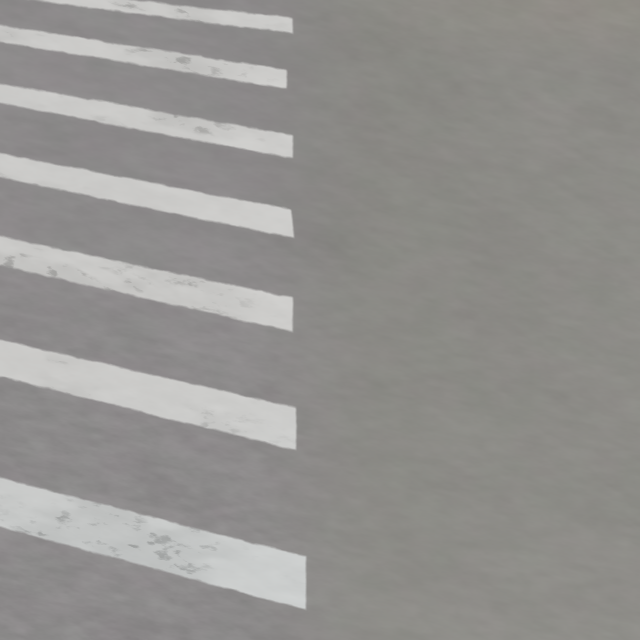
This texture is drawn by a WebGL 1 fragment shader. Its source:

```glsl
precision highp float;
// Worn white crossing bars on grey asphalt, seen at a slant.
// Bar edges follow a polynomial of the bar index that mimics perspective;
// stretched value noise gives the road its grain and the paint its wear.

uniform vec2 u_resolution;

const vec3 ASPHALT_LEFT = vec3(0.548, 0.539, 0.540);
const vec3 ASPHALT_RIGHT = vec3(0.549, 0.545, 0.527);
const vec3 PAINT = vec3(0.795, 0.793, 0.785);

float hash(vec2 p) {
  vec3 q = fract(vec3(p.xyx) * 0.1031);
  q += dot(q, q.yzx + 33.33);
  return fract((q.x + q.y) * q.z);
}

float valueNoise(vec2 p) {
  vec2 cell = floor(p);
  vec2 f = fract(p);
  f = f * f * (3.0 - 2.0 * f);
  float low = mix(hash(cell), hash(cell + vec2(1.0, 0.0)), f.x);
  float high = mix(hash(cell + vec2(0.0, 1.0)), hash(cell + 1.0), f.x);
  return mix(low, high, f.y);
}

// Layered noise centred on zero
float fbm(vec2 p) {
  float sum = 0.0;
  float amplitude = 0.5;
  for (int i = 0; i < 4; i++) {
    sum += amplitude * (valueNoise(p) - 0.5);
    p = p * 2.03 + 17.3;
    amplitude *= 0.5;
  }
  return sum;
}

// Edge depths below the canvas top: left top, right top, left bottom, right bottom
vec4 barEdges(float t) {
  float t2 = t * t;
  vec4 depth = vec4(0.2904, 0.3785, 0.3320, 0.4263);
  depth += t * vec4(0.1261, 0.1370, 0.1353, 0.1465);
  depth += (t2 - 4.0) * vec4(0.01375, 0.01367, 0.01485, 0.01478);
  depth += t * (t2 - 7.0) / 6.0 * vec4(0.00673, 0.00977, 0.00889, 0.01085);
  return depth + 0.00074 * ((7.0 * t2 - 67.0) * t2 / 12.0 + 6.0);
}

// Right-hand end of each bar
float barEnd(float t) {
  float inset = 0.0095 * max(0.0, 1.0 - abs(t + 2.0));
  float reach = max(t - 1.0, 0.0);
  return 0.4575 - inset + 0.0052 * reach * reach;
}

// Coverage of one bar; p.y runs downward
float barMask(vec2 p, float t, float ragged, float soft) {
  vec4 edges = barEdges(t);
  float end = barEnd(t);
  float along = p.x / end;
  float top = mix(edges.x, edges.y, along);
  float bottom = mix(edges.z, edges.w, along);
  float across = clamp((p.y - top) / (bottom - top), 0.0, 1.0);
  float slant = 0.005 * (across - 0.5) * (1.0 - step(0.5, abs(t)));
  float inside = min(p.y - top, bottom - p.y) + ragged;
  float beforeEnd = end + slant - p.x + ragged * 0.5;
  return smoothstep(-soft, soft, inside) * smoothstep(-soft, soft, beforeEnd);
}

vec3 asphalt(vec2 p, vec2 streak) {
  vec3 color = mix(ASPHALT_LEFT, ASPHALT_RIGHT, smoothstep(0.35, 0.62, p.x));
  // Broad tone: a dim patch beside the upper bars, a warmer top right
  vec2 patchOffset = (p - vec2(0.55, 0.24)) / vec2(0.22, 0.32);
  color -= 0.014 * exp(-dot(patchOffset, patchOffset));
  color += vec3(0.016, 0.007, 0.0) * smoothstep(0.12, 0.0, p.y) * smoothstep(0.4, 1.0, p.x);
  color += 0.012 * smoothstep(0.4, 1.0, p.x) * smoothstep(0.5, 1.0, p.y);
  // Grain, stronger on the near left side
  float nearLeft = smoothstep(0.6, 0.3, p.x) * smoothstep(0.2, 0.8, p.y);
  color += 0.035 * fbm(streak * vec2(7.0, 18.0));
  color += (0.035 + 0.035 * nearLeft) * fbm(streak * vec2(35.0, 95.0) + 41.0);
  color += vec3(0.012, -0.006, 0.008) * fbm(streak * vec2(22.0, 30.0) + 9.0);
  return color;
}

vec3 paint(vec2 p, vec2 streak) {
  float clean = smoothstep(0.27, 0.43, p.x);
  float speckle = smoothstep(0.08, 0.28, fbm(streak * vec2(42.0, 95.0) + 73.0));
  float worn = smoothstep(-0.08, 0.16, fbm(streak * vec2(9.0, 24.0) + 5.0));
  vec3 color = PAINT + 0.014 * clean;
  color += vec3(-0.008, 0.003, 0.008) * smoothstep(0.55, 0.9, p.y);
  color += 0.04 * fbm(streak * vec2(28.0, 70.0));
  color -= (0.035 * worn + 0.12 * worn * speckle) * (1.0 - 0.8 * clean);
  return color;
}

void main() {
  vec2 p = gl_FragCoord.xy / u_resolution;
  p.y = 1.0 - p.y;
  // Axes running along and across the slanted streaks
  vec2 streak = vec2(p.x + 0.2 * p.y, p.y - 0.2 * p.x);
  float ragged = 0.005 * fbm(streak * vec2(55.0, 80.0) + 29.0);
  float soft = max(0.0026, 0.7 / min(u_resolution.x, u_resolution.y));

  float bars = 0.0;
  float halo = 0.0;
  for (int i = 0; i < 7; i++) {
    float t = float(i) - 3.0;
    bars = max(bars, barMask(p, t, ragged, soft));
    halo = max(halo, barMask(p, t, 0.0, 0.012));
  }

  vec3 road = asphalt(p, streak) + 0.018 * halo;
  gl_FragColor = vec4(mix(road, paint(p, streak), bars), 1.0);
}
```
